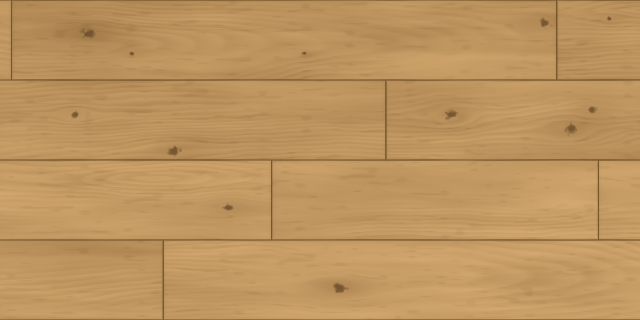
Give the GLSL for this texture, as a Shadertoy shader.

```glsl
#define ROWS 4.0
#define SEAM_HALF_WIDTH 0.0020
#define KNOT_CHANCE 0.55
#define KNOT_SPACING 0.36
#define RING_DENSITY 75.0
#define RING_CONTRAST 0.15
#define FIBRE_CONTRAST 0.36
#define PLANK_VARIATION 0.22
#define LIGHT_WOOD vec3(0.815, 0.645, 0.425)
#define DARK_WOOD vec3(0.590, 0.440, 0.250)
#define KNOT_COLOR vec3(0.390, 0.270, 0.150)
#define SEAM_COLOR vec3(0.430, 0.300, 0.140)

// Butt joints of each row, from the bottom up, in canvas heights
const vec2 JOINTS[4] = vec2[4](vec2(0.510, 9.0), vec2(0.849, 1.870),
                               vec2(1.206, 9.0), vec2(0.036, 1.740));

float hash(vec2 p) {
    return fract(sin(dot(p, vec2(127.1, 311.7))) * 43758.5453);
}

float noise(vec2 p) {
    vec2 i = floor(p), f = fract(p);
    f = f * f * (3.0 - 2.0 * f);
    return mix(mix(hash(i), hash(i + vec2(1, 0)), f.x),
               mix(hash(i + vec2(0, 1)), hash(i + vec2(1, 1)), f.x), f.y);
}

float fbm(vec2 p) {
    float sum = 0.0, amp = 0.5;
    for (int i = 0; i < 4; i++) {
        sum += amp * noise(p);
        p = p * 2.03 + 17.3;
        amp *= 0.5;
    }
    return sum / 0.9375;
}

// Returns (grain displacement, dark halo, knot core) for one plank
vec3 knots(vec2 q, float seed) {
    vec3 result = vec3(0.0);
    for (int i = 0; i < 6; i++) {
        vec2 id = vec2(float(i) + 0.3, seed * 90.0);
        if (hash(id) > KNOT_CHANCE) continue;
        vec2 center = vec2((float(i) + hash(id + 1.7)) * KNOT_SPACING,
                           mix(0.1, 0.9, hash(id + 5.1)) / ROWS);
        float size = mix(0.007, 0.020, pow(hash(id + 9.2), 1.5));
        vec2 d = q - center;
        vec2 e = d / (size * vec2(6.0, 2.5));
        float halo = exp(-dot(e, e));
        float r = length(d * vec2(0.75, 1.0)) * (0.6 + 0.9 * noise(q * 110.0 + seed * 50.0));
        result.x -= d.y * halo;
        result.y += halo * size / 0.020;
        result.z = max(result.z, 1.0 - smoothstep(0.3 * size, size, r));
    }
    return result;
}

// Lightness of the wood: 0 is dark, 1 is light
float woodTone(vec2 q, float seed, vec3 knot) {
    vec2 shift = vec2(seed * 61.0, seed * 37.0);
    float v = q.y + knot.x + 0.035 * (fbm(q * vec2(3.0, 9.0) + shift) - 0.5);

    // Growth rings: long arches around an axis that may lie off the plank
    vec2 axis = vec2(2.0 * hash(shift), mix(-0.08, 0.33, hash(shift + 3.0)));
    float ring = length(vec2((q.x - axis.x) * 0.10, v - axis.y));
    float phase = fract(ring * RING_DENSITY + 1.5 * noise(q * vec2(4.0, 12.0) + shift));
    float rings = smoothstep(0.0, 0.75, phase) - smoothstep(0.75, 1.0, phase) - 0.5;
    float mask = smoothstep(0.25, 0.75, noise(q * vec2(2.0, 7.0) + shift + 8.0));

    // Fibres and short pores along the grain
    float fibres = fbm(vec2(q.x * 3.0, v * 45.0) + shift) - 0.5;
    float pores = smoothstep(0.70, 0.95, noise(vec2(q.x * 22.0, v * 120.0) + shift));
    float clouds = fbm(q * vec2(2.5, 8.0) + shift + 21.0) - 0.5;

    return 0.74 + PLANK_VARIATION * (seed - 0.5) + RING_CONTRAST * rings * mask
         + FIBRE_CONTRAST * fibres + 0.45 * clouds - 0.14 * pores - 0.28 * knot.y;
}

void mainImage(out vec4 fragColor, in vec2 fragCoord) {
    vec2 p = fragCoord / iResolution.y;
    float pixel = 1.0 / iResolution.y;

    // Plank under this point
    float row = floor(p.y * ROWS);
    vec2 ends = JOINTS[int(mod(row, 4.0))];
    float piece = step(ends.x, p.x) + step(ends.y, p.x);
    float seed = hash(vec2(row + 1.0, piece + 2.0));
    vec2 q = vec2(p.x, p.y - row / ROWS);

    // Wood, slightly lighter toward the lower right
    vec3 knot = knots(q, seed);
    float tone = woodTone(q, seed, knot) + 0.06 * (p.x - 1.0) - 0.16 * (p.y - 0.5);
    vec3 color = mix(DARK_WOOD, LIGHT_WOOD, clamp(tone, -0.1, 1.05));
    color = mix(color, KNOT_COLOR, 0.75 * knot.z);

    // Seams with a soft shaded bevel
    float rowGap = abs(p.y * ROWS - round(p.y * ROWS)) / ROWS;
    float endGap = min(abs(p.x - ends.x), abs(p.x - ends.y));
    vec2 gap = vec2(rowGap, endGap);
    vec2 seam = 1.0 - smoothstep(SEAM_HALF_WIDTH - 0.5 * pixel, SEAM_HALF_WIDTH + 0.5 * pixel, gap);
    float wear = mix(0.55, 0.90, noise(vec2(p.x * 9.0, row)));
    color *= 1.0 - 0.10 * exp(-min(rowGap, endGap) / 0.004);
    color = mix(color, SEAM_COLOR, max(seam.x * wear, seam.y * 0.85));

    fragColor = vec4(color, 1.0);
}
```
